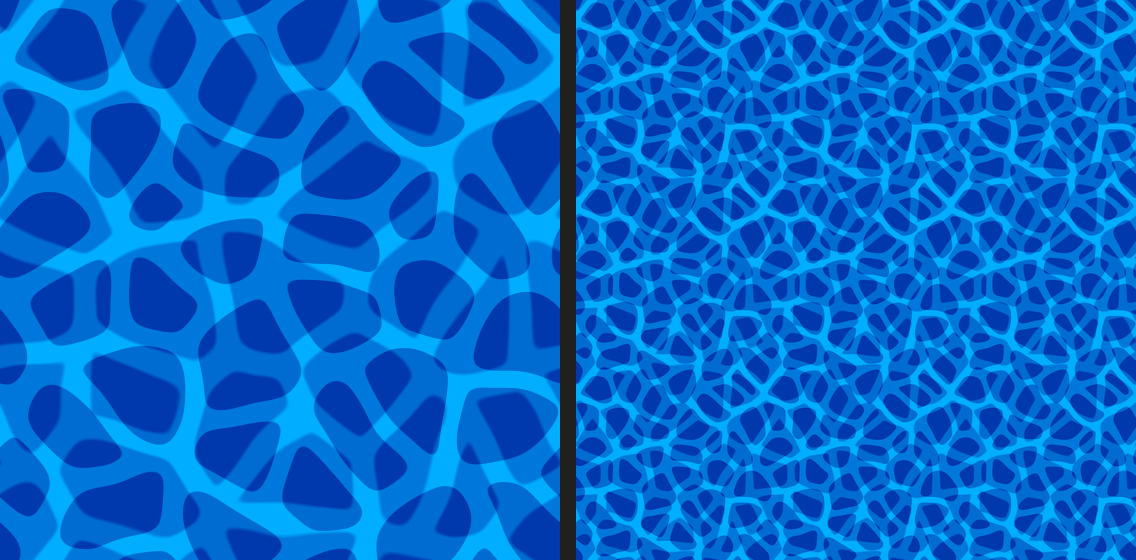
Left, the tile; right, the same tile 3 across and 3 down.
Reproduce this texture procedurally as a three.js fragment shader.

```glsl
// Stylised water: two overlapping webs of light over deep blue, tiling on all sides.
varying vec2 vUv;

#define CRISP_CELLS 6.0    // cells across, whole numbers only
#define SOFT_CELLS 5.0
#define CRISP_WEB 0.096    // half width of the strands, in cells
#define SOFT_WEB 0.112
#define CRISP_CORNERS 14.0 // lower rounds the cells more
#define SOFT_CORNERS 30.0
#define CRISP_EDGE 0.0012  // half width of the edge blend, in canvas units
#define SOFT_EDGE 0.0042
#define JITTER 0.92
#define WARP_CELLS 7.0
#define WARP 0.024

const vec3 DEEP = vec3(0.0, 0.22, 0.68);
const vec3 SHADED = vec3(0.0, 0.425, 0.825);
const vec3 SHALLOW = vec3(0.0, 0.465, 0.855);
const vec3 GLINT = vec3(0.0, 0.68, 1.0);

vec2 hash2(vec2 p) {
  vec3 q = fract(p.xyx * vec3(0.1031, 0.1030, 0.0973));
  q += dot(q, q.yzx + 33.33);
  return fract((q.xx + q.yz) * q.zy);
}

// Gradient noise that wraps after `period` cells
float cornerSlope(vec2 cell, vec2 offset, float period, float seed) {
  float angle = 6.2832 * hash2(mod(cell, period) + seed).x;
  return dot(vec2(cos(angle), sin(angle)), offset);
}

float gradientNoise(vec2 p, float period, float seed) {
  vec2 i = floor(p), f = fract(p);
  vec2 u = f * f * f * (f * (f * 6.0 - 15.0) + 10.0);
  vec2 e = vec2(1.0, 0.0);
  float low = mix(cornerSlope(i, f, period, seed),
                  cornerSlope(i + e.xy, f - e.xy, period, seed), u.x);
  float high = mix(cornerSlope(i + e.yx, f - e.yx, period, seed),
                   cornerSlope(i + e.xx, f - e.xx, period, seed), u.x);
  return mix(low, high, u.y);
}

vec2 warp(vec2 uv, float seed) {
  vec2 p = uv * WARP_CELLS;
  return uv + WARP * vec2(gradientNoise(p, WARP_CELLS, seed),
                          gradientNoise(p, WARP_CELLS, seed + 37.0));
}

vec2 site(vec2 cell, float cells, float seed) {
  return cell + 0.5 + JITTER * (hash2(mod(cell, cells) + seed) - 0.5);
}

// Distance to the Voronoi border, in cells, with rounded corners
float borderDistance(vec2 p, float cells, float corners, float seed) {
  vec2 home = floor(p), nearestCell = home, toNearest = vec2(0.0);
  float best = 100.0;
  for (int y = -2; y <= 2; y++) {
    for (int x = -2; x <= 2; x++) {
      vec2 cell = home + vec2(float(x), float(y));
      vec2 r = site(cell, cells, seed) - p;
      if (dot(r, r) < best) {
        best = dot(r, r);
        nearestCell = cell;
        toNearest = r;
      }
    }
  }
  float sum = 0.0;
  for (int y = -2; y <= 2; y++) {
    for (int x = -2; x <= 2; x++) {
      if (x == 0 && y == 0) continue;
      vec2 r = site(nearestCell + vec2(float(x), float(y)), cells, seed) - p;
      float d = dot(0.5 * (r + toNearest), normalize(r - toNearest));
      sum += exp(-corners * d);
    }
  }
  return -log(sum) / corners;
}

// 1 on the strands, 0 inside the cells
float web(vec2 uv, float cells, float halfWidth, float corners, float edge, float seed) {
  vec2 p = warp(uv, seed) * cells;
  float d = (borderDistance(p, cells, corners, seed) - halfWidth) / cells;
  return 1.0 - smoothstep(-edge, edge, d);
}

void main() {
  float crisp = web(vUv, CRISP_CELLS, CRISP_WEB, CRISP_CORNERS, CRISP_EDGE, 11.0);
  float soft = web(vUv, SOFT_CELLS, SOFT_WEB, SOFT_CORNERS, SOFT_EDGE, 83.0);

  // Strands brighten where the two webs cross
  vec3 inside = mix(DEEP, SHADED, soft);
  vec3 strand = mix(SHALLOW, GLINT, soft);
  gl_FragColor = vec4(mix(inside, strand, crisp), 1.0);
}
```
